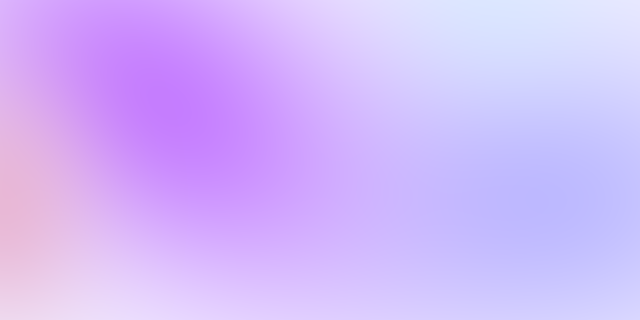
Reproduce this background procedurally as a Shadertoy shader.

```glsl
// Soft elliptical falloff: 1 at the centre, fading smoothly outward
float glow(vec2 uv, vec2 center, vec2 radius) {
    vec2 d = (uv - center) / radius;
    return exp(-dot(d, d));
}

// Falloff with a diagonal slant, so the glow leans down to the right
float slantedGlow(vec2 uv, vec2 center) {
    vec2 d = uv - center;
    return exp(-(11.0 * d.x * d.x + 5.0 * d.x * d.y + 3.6 * d.y * d.y));
}

void mainImage(out vec4 fragColor, in vec2 fragCoord) {
    vec2 uv = fragCoord / iResolution.xy;

    vec3 paper = vec3(0.955, 0.95, 1.0);
    vec3 periwinkle = vec3(0.74, 0.73, 1.0);
    vec3 sky = vec3(0.80, 0.92, 1.0);
    vec3 violet = vec3(0.77, 0.485, 1.0);
    vec3 peach = vec3(0.91, 0.70, 0.81);

    // Cool right side
    vec3 color = mix(paper, periwinkle, glow(uv, vec2(0.85, 0.38), vec2(0.36, 0.50)));
    color = mix(color, sky, 0.42 * glow(uv, vec2(0.76, 0.98), vec2(0.18, 0.30)));

    // Violet cloud, then the warm left edge
    color = mix(color, violet, slantedGlow(uv, vec2(0.25, 0.68)));
    color = mix(color, peach, 0.85 * glow(uv, vec2(0.0, 0.36), vec2(0.14, 0.38)));

    fragColor = vec4(color, 1.0);
}
```
